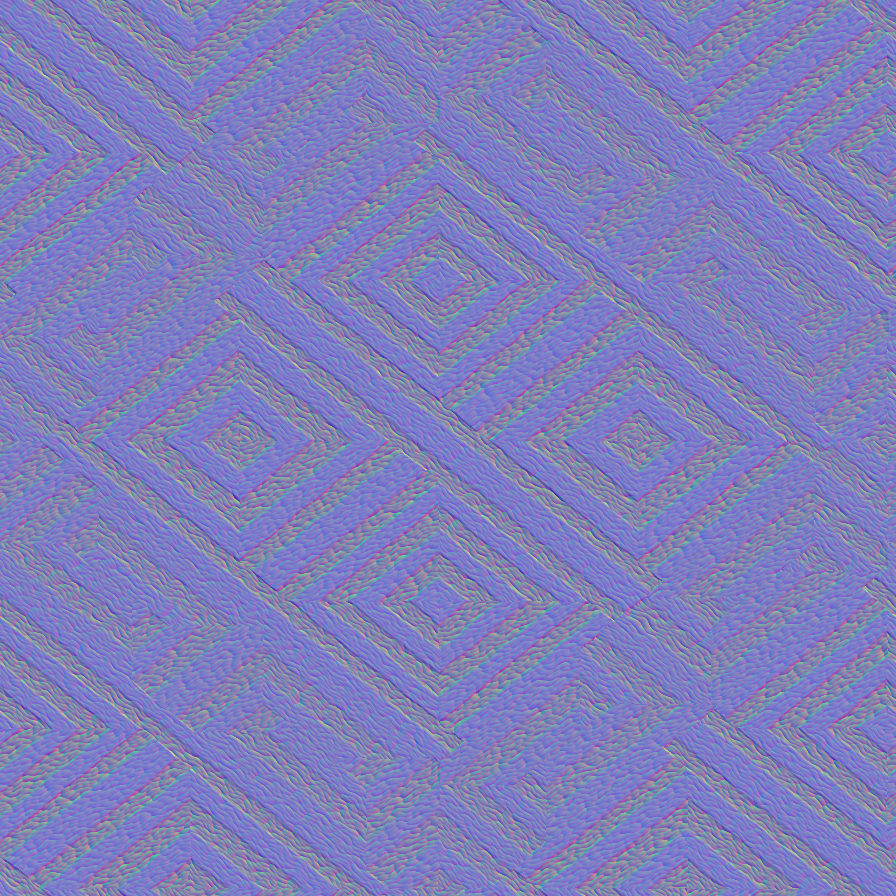
A Shadertoy shader for this texture map:

```glsl
// Tangent-space normal map of a woven rug: blocks of four concentric diamonds
// on a staggered lattice, with key-spiral borders in the gaps between blocks.
// Band relief gives the edge tints; smooth cellular noise gives the yarn grain.

const float PI = 3.14159;

vec2 hash2(vec2 cell) {
    vec3 q = fract(cell.xyx * vec3(0.1031, 0.1030, 0.0973));
    q += dot(q, q.yzx + 33.33);
    return fract((q.xx + q.yz) * q.zy);
}

// Skewed axes along the two weave diagonals; one diamond is one unit square.
vec2 toDiagonal(vec2 p) {
    p /= vec2(0.445, 0.358);
    return vec2(p.x - p.y, p.x + p.y);
}

float chebyshev(vec2 v) {
    return max(abs(v.x), abs(v.y));
}

// x: band height from 0 to 1, y: 1 where the band climbs to the right.
vec2 weave(vec2 p) {
    p += 0.0008 * sin(p.yx * 88.0 + 2.0 * sin(p * 44.0));
    p -= vec2(0.490, 0.508);

    // Nearest block of the staggered lattice
    vec2 block = toDiagonal(fract(p + 0.5) - 0.5);
    vec2 other = toDiagonal(fract(p) - 0.5);
    if (chebyshev(other) < chebyshev(block)) block = other;

    if (chebyshev(block) < 1.0) {
        vec2 f = abs(2.0 * fract(block) - 1.0);
        float m = chebyshev(f);
        // Frame stripes: the falling diagonal runs unbroken over the rising one
        if (m > 0.75) {
            bool falling = f.y > 0.75;
            float height = smoothstep(0.86, 0.89, falling ? f.y : f.x);
            return vec2(height, falling ? 0.0 : 1.0);
        }
        // Rings: five around a raised core, four around a sunken one
        bool raisedCore = block.x * block.y < 0.0;
        float rings = sin(PI * m / 0.75 * (raisedCore ? 5.0 : 4.0));
        return vec2(smoothstep(-0.2, 0.2, raisedCore ? rings : -rings),
                    step(f.y, f.x));
    }

    // Border strips: rectangular spirals made by shifting half of each motif
    bool steep = abs(block.x) > abs(block.y);
    vec2 g = steep ? block : block.yx;
    float side = sign(g.x);
    vec2 q = vec2(g.x - 1.26 * side, g.y + 0.135 * side);
    float lengthwise = abs(q.y) - 0.5;
    lengthwise = abs(lengthwise + 0.087 * sign(q.x)) - 0.17;
    float rings = sin(PI * max(lengthwise, abs(q.x)) / 0.087);
    bool longSide = abs(q.x) > lengthwise;
    return vec2(mix(0.2, 0.85, smoothstep(-0.3, 0.3, rings)),
                longSide == steep ? 1.0 : 0.0);
}

// Softly blended offset to the nearby cell points, used as a grain slope.
vec2 grainSlope(vec2 p) {
    vec2 cell = floor(p);
    vec2 sum = vec2(0.0);
    float total = 0.0001;
    for (int j = -1; j <= 1; j++) {
        for (int i = -1; i <= 1; i++) {
            vec2 id = cell + vec2(i, j);
            vec2 d = p - id - hash2(id);
            float weight = exp(-9.0 * dot(d, d));
            sum += weight * d;
            total += weight;
        }
    }
    return sum / total;
}

void mainImage(out vec4 fragColor, in vec2 fragCoord) {
    vec2 p = fragCoord / iResolution.xy;
    vec2 band = weave(p);

    // Band edges, at least one pixel wide
    float e = max(0.0013, 0.6 / iResolution.y);
    vec2 slope = vec2(weave(p + vec2(e, 0.0)).x - weave(p - vec2(e, 0.0)).x,
                      weave(p + vec2(0.0, e)).x - weave(p - vec2(0.0, e)).x);

    // Yarn grain stretched along the band, lying flatter on rising bands
    vec2 along = band.y > 0.5 ? vec2(0.87, 0.493) : vec2(0.76, -0.65);
    vec2 across = vec2(-along.y, along.x);
    vec2 yarn = vec2(dot(p, along) * 115.0, dot(p, across) * 285.0);
    yarn.y += 0.35 * sin(yarn.x * 1.7 + 3.0 * sin(yarn.y * 0.11));
    vec2 grain = grainSlope(yarn + 400.0 * band.y);
    vec2 tilt = along * grain.x * 0.7 + across * grain.y;
    tilt *= mix(0.60, 0.36, band.x) * clamp(iResolution.y / 400.0, 0.0, 1.0);

    // Encode the slopes; rough bands face the viewer a little less
    vec2 tint = vec2(0.515, 0.515) - 0.03 * band.x;
    tint += tilt * vec2(0.76, 0.64) - 0.16 * slope;
    float wear = sin(p.x * 25.1 + 2.0 * sin(p.y * 18.8)) * sin(p.y * 31.4);
    float blue = mix(0.675, 0.79, band.x) + 0.008 * wear;
    blue -= 0.2 * dot(tilt, tilt) + 0.05 * length(slope);
    blue -= dot(tilt, vec2(0.14, 0.18));
    fragColor = vec4(clamp(vec3(tint, blue), 0.0, 1.0), 1.0);
}
```
